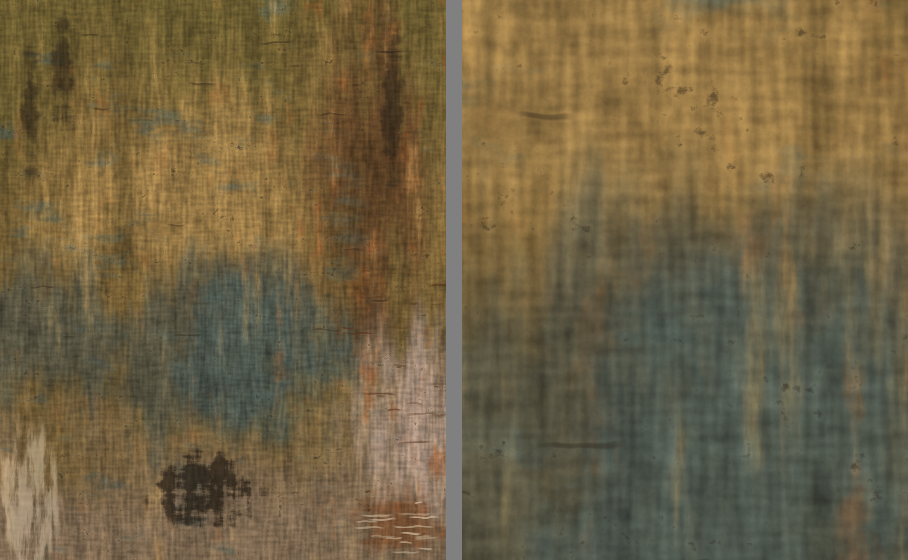
Left, the full canvas; right, a detail of the centre.
A WebGL 1 fragment shader for this texture:

```glsl
precision highp float;
uniform vec2 u_resolution;

const vec3 OCHRE = vec3(0.48, 0.385, 0.215);
const vec3 OLIVE = vec3(0.42, 0.365, 0.19);
const vec3 GOLD  = vec3(0.61, 0.485, 0.285);
const vec3 UMBER = vec3(0.37, 0.255, 0.15);
const vec3 SLATE = vec3(0.315, 0.315, 0.26);
const vec3 TEAL  = vec3(0.29, 0.345, 0.325);
const vec3 TAUPE = vec3(0.495, 0.415, 0.335);
const vec3 ROSE  = vec3(0.67, 0.575, 0.515);
const vec3 RUST  = vec3(0.53, 0.30, 0.15);
const vec3 SOOT  = vec3(0.15, 0.12, 0.085);
const vec3 CHALK = vec3(0.78, 0.71, 0.60);

float hash(vec2 p) {
  return fract(sin(dot(p, vec2(127.1, 311.7))) * 43758.5);
}

float cornerSlope(vec2 cell, vec2 offset) {
  float angle = 6.2832 * hash(cell);
  return dot(vec2(cos(angle), sin(angle)), offset);
}

// Gradient noise, roughly -0.7 to 0.7
float noise(vec2 p) {
  vec2 i = floor(p), f = fract(p);
  vec2 u = f * f * f * (f * (f * 6.0 - 15.0) + 10.0);
  vec2 e = vec2(1.0, 0.0);
  float low = mix(cornerSlope(i, f), cornerSlope(i + e.xy, f - e.xy), u.x);
  float high = mix(cornerSlope(i + e.yx, f - e.yx), cornerSlope(i + e.xx, f - e.xx), u.x);
  return mix(low, high, u.y);
}

float fbm(vec2 p) {
  float sum = 0.0, gain = 0.65;
  for (int i = 0; i < 5; i++) {
    sum += gain * noise(p);
    p = p * 2.03 + vec2(17.3, 9.1);
    gain *= 0.6;
  }
  return sum;
}

// Soft elliptical pool of colour
float pool(vec2 uv, vec2 center, vec2 radius) {
  vec2 d = (uv - center) / radius;
  return exp(-dot(d, d));
}

// Pool broken up by a noise value
float worn(float mask, float grain, float amount) {
  return smoothstep(0.2, 0.9, mask + amount * grain * smoothstep(0.0, 0.4, mask));
}

// Thin horizontal scratch with tapered ends
float scratch(vec2 p, vec2 center, float halfLength, float halfWidth) {
  vec2 d = abs(p - center);
  return smoothstep(halfLength, halfLength * 0.5, d.x)
       * smoothstep(halfWidth * 1.6, halfWidth * 0.4, d.y);
}

// Scratches scattered through a box
float scratches(vec2 p, vec2 corner, vec2 size, float seed) {
  float sum = 0.0;
  p.y += 0.004 * noise(p * 45.0 + seed);
  for (int i = 0; i < 18; i++) {
    vec2 id = vec2(float(i), seed);
    vec2 center = corner + size * vec2(hash(id), hash(id + 3.7));
    sum = max(sum, scratch(p, center, mix(0.008, 0.035, hash(id + 8.2)), 0.0016)
                   * mix(0.4, 1.0, hash(id + 5.1)));
  }
  return sum;
}

// Broad colour layout, from ochre top to grey and rose base
vec3 ground(vec2 uv, float patches, float streaks) {
  vec3 c = mix(OCHRE, OLIVE, smoothstep(0.55, 1.0, uv.y + 0.3 * patches - 0.12 * uv.x));
  c = mix(c, GOLD, 0.75 * worn(pool(uv, vec2(0.45, 0.64), vec2(0.32, 0.2)), patches + streaks, 0.6));
  c = mix(c, SLATE, 0.85 * worn(pool(uv, vec2(0.33, 0.36), vec2(0.62, 0.18)), patches + streaks, 0.8));
  c = mix(c, UMBER, 0.85 * worn(pool(uv, vec2(0.82, 0.65), vec2(0.13, 0.34)), streaks + 0.5 * patches, 0.9));
  c = mix(c, TAUPE, 0.85 * smoothstep(0.28, 0.08, uv.y + 0.18 * patches));
  c = mix(c, TEAL, 0.7 * worn(pool(uv, vec2(0.6, 0.36), vec2(0.2, 0.13)), patches - streaks, 1.0));
  c = mix(c, ROSE, 0.85 * worn(pool(uv, vec2(0.98, 0.26), vec2(0.2, 0.19)), streaks, 0.8));
  return c;
}

void main() {
  vec2 uv = gl_FragCoord.xy / u_resolution;
  vec2 p = gl_FragCoord.xy / u_resolution.y;

  // Layers of brushwork at several scales and directions
  float patches = fbm(p * vec2(5.0, 4.0) + 2.6);
  float streaks = fbm(p * vec2(16.0, 2.4) + 31.0);
  float brush = fbm(p * vec2(45.0, 8.0) + 12.0);
  float drags = fbm(p * vec2(11.0, 36.0) + 57.0);
  float threads = noise(p * vec2(190.0, 24.0)) + 0.6 * noise(p * vec2(30.0, 180.0) + 9.0);
  float grit = fbm(p * 95.0 + 71.0);

  vec3 color = ground(uv, patches, streaks);

  // Worn stains of teal, rust and gold
  float cool = smoothstep(0.12, 0.6, fbm(p * vec2(7.0, 11.0) + 83.0) + 0.5 * drags);
  color = mix(color, TEAL, 0.6 * cool * (1.0 - 0.7 * smoothstep(0.65, 0.9, uv.x)));
  float warm = smoothstep(0.15, 0.65, fbm(p * vec2(13.0, 9.0) + 44.0) + 0.6 * brush);
  color = mix(color, RUST, warm * mix(0.3, 0.55, smoothstep(0.5, 0.85, uv.x)));
  color = mix(color, GOLD, 0.45 * smoothstep(0.15, 0.6, streaks + 0.5 * brush));

  // Dark vertical bands and the sooty patch near the base
  float bands = pool(uv, vec2(0.07, 0.82), vec2(0.02, 0.13))
              + pool(uv, vec2(0.14, 0.87), vec2(0.025, 0.1))
              + pool(uv, vec2(0.88, 0.8), vec2(0.025, 0.16));
  color = mix(color, SOOT, 0.6 * worn(bands, brush + drags, 0.9));
  float soot = pool(uv, vec2(0.46, 0.125), vec2(0.11, 0.06));
  color = mix(color, SOOT, 0.8 * worn(soot, drags + brush, 1.3));
  float redBase = pool(uv, vec2(0.9, 0.06), vec2(0.1, 0.06));
  color = mix(color, RUST * 0.8, 0.6 * worn(redBase, drags, 1.0));

  // Light and dark grain of the woven surface
  float shade = 0.24 * brush + 0.16 * drags + 0.2 * streaks + 0.2 * threads + 0.17 * grit;
  color *= 1.0 + 1.1 * shade;
  color = mix(color, SOOT, 0.5 * smoothstep(0.32, 0.75, grit + 0.7 * drags));

  // Pale scrapes and fine cracks
  float paleLeft = pool(uv, vec2(0.06, 0.1), vec2(0.06, 0.13));
  color = mix(color, CHALK, 0.55 * worn(paleLeft, brush, 1.4));
  color = mix(color, CHALK, 0.8 * scratches(p, vec2(0.65, 0.01), vec2(0.12, 0.1), 1.0));
  color = mix(color, RUST * 0.6, 0.6 * scratches(p, vec2(0.62, 0.2), vec2(0.18, 0.32), 6.0));
  color = mix(color, SOOT, 0.5 * scratches(p, vec2(0.05, 0.35), vec2(0.7, 0.6), 11.0));

  gl_FragColor = vec4(clamp(color, 0.0, 1.0), 1.0);
}
```
